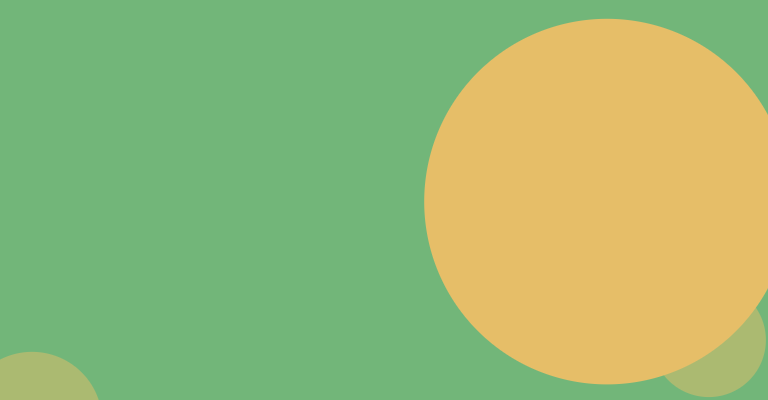
This background is drawn by a Shadertoy shader. Its source:

```glsl
#define GREEN vec3(0.447, 0.714, 0.475)
#define GOLD vec3(0.902, 0.745, 0.408)
#define VEIL_OPACITY 0.49
// Discs: centre and radius, in canvas heights
#define SUN_DISC vec3(1.5175, 0.4960, 0.4570)
#define LOWER_RIGHT_DISC vec3(1.7720, 0.1500, 0.1427)
#define LOWER_LEFT_DISC vec3(0.0802, -0.0550, 0.1754)

// Antialiased coverage of a disc
float discCoverage(vec2 point, vec3 disc) {
    float signedDistance = length(point - disc.xy) - disc.z;
    return clamp(0.5 - signedDistance * iResolution.y, 0.0, 1.0);
}

void mainImage(out vec4 fragColor, in vec2 fragCoord) {
    vec2 point = fragCoord / iResolution.y;
    vec3 color = GREEN;

    // Translucent small discs
    float veil = max(discCoverage(point, LOWER_LEFT_DISC),
                     discCoverage(point, LOWER_RIGHT_DISC));
    color = mix(color, GOLD, VEIL_OPACITY * veil);

    // Opaque large disc in front
    color = mix(color, GOLD, discCoverage(point, SUN_DISC));

    fragColor = vec4(color, 1.0);
}
```
